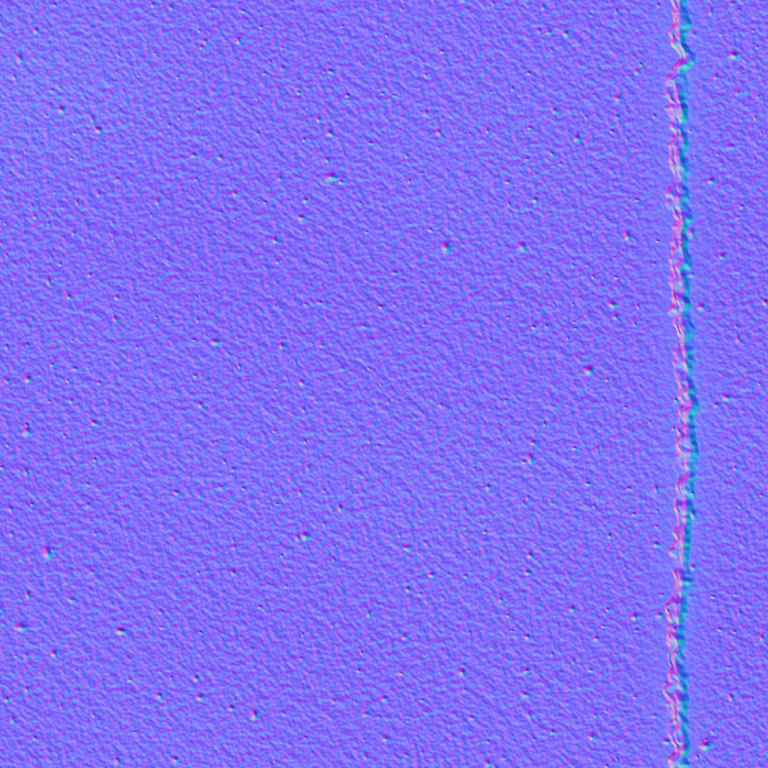
Reproduce this texture map procedurally as a WebGL 2 fragment shader.

```glsl
#version 300 es
precision highp float;
// Normal map of grainy plaster with scattered pits and a ragged vertical crack.
uniform vec2 u_resolution;
out vec4 fragColor;

vec2 hash2(vec2 p) {
    vec3 q = fract(p.xyx * vec3(0.1031, 0.1030, 0.0973));
    q += dot(q, q.yzx + 33.33);
    return fract((q.xx + q.yz) * q.zy);
}

float cornerRamp(vec2 cell, vec2 offset) {
    float angle = 6.2832 * hash2(cell + 71.0).x;
    return dot(vec2(cos(angle), sin(angle)), offset);
}

float gradientNoise(vec2 p) {
    vec2 i = floor(p), f = fract(p);
    vec2 w = f * f * f * (f * (f * 6.0 - 15.0) + 10.0);
    vec2 e = vec2(1.0, 0.0);
    return mix(mix(cornerRamp(i, f), cornerRamp(i + e, f - e), w.x),
               mix(cornerRamp(i + e.yx, f - e.yx), cornerRamp(i + 1.0, f - 1.0), w.x), w.y);
}

float bell(float x, float width) {
    return exp(-x * x / (width * width));
}

// One optional pit per grid cell, squashed at random
float pits(vec2 p, float cells, float chance, float minRadius, float maxRadius) {
    vec2 id = floor(p * cells);
    vec2 pick = hash2(id + cells * 3.0);
    vec2 shape = hash2(id + 57.0);
    vec2 center = (id + 0.22 + 0.56 * hash2(id + 19.0)) / cells;
    float radius = mix(minRadius, maxRadius, shape.x * shape.x);
    vec2 offset = (p - center) * vec2(0.8 + 0.5 * shape.y, 1.2 - 0.4 * shape.y);
    return step(pick.x, chance) * radius * mix(0.6, 1.5, pick.y) * bell(length(offset), radius);
}

float crackCenter(float y) {
    return 0.882 + 0.011 * bell(y - 0.44, 0.16) - 0.005 * bell(y - 0.15, 0.04)
         + 0.007 * bell(y - 0.47, 0.012) + 0.009 * bell(y - 0.922, 0.010);
}

float grain(vec2 p) {
    vec2 diagonal = vec2(p.x - p.y, p.x + p.y);
    vec2 turned = mat2(0.82, 0.57, -0.57, 0.82) * p;
    return 0.0013 * gradientNoise(turned * 125.0 + 60.0)
         + 0.00085 * gradientNoise(p * 205.0 + 8.0)
         + 0.0009 * gradientNoise(turned * 68.0 + 17.0)
         + 0.0006 * gradientNoise(diagonal * vec2(27.0, 52.0) + 40.0);
}

// Broken walls of varying height around a narrow, rubble-filled groove
float crack(vec2 p) {
    float x = p.x - crackCenter(p.y);
    float coarse = gradientNoise(p * vec2(9.0, 23.0) + 5.0);
    float fine = gradientNoise(p * 110.0 + 31.0);
    float left = x + 0.009 + 0.013 * coarse + 0.010 * gradientNoise(p * 55.0 + 13.0) + 0.004 * fine;
    float right = x - 0.009 + 0.007 * coarse + 0.009 * gradientNoise(p * 48.0 + 91.0) - 0.004 * fine;
    float patches = smoothstep(-0.35, 0.3, gradientNoise(vec2(3.0, p.y * 32.0)));
    float shelf = smoothstep(-0.003, 0.003, left) * mix(0.0015, 0.0065, patches);
    float slot = smoothstep(-0.003, 0.003, left - 0.009) * 0.0035;
    float rubble = 0.004 * gradientNoise(p * 75.0 + 27.0) * smoothstep(0.0, 0.006, left);
    return (shelf + slot + rubble) * (1.0 - smoothstep(-0.007, 0.006, right));
}

float height(vec2 p) {
    float smoothEdge = bell(p.x - crackCenter(p.y), 0.034);
    float h = grain(p) * (1.0 - 0.55 * smoothEdge);
    h -= pits(p, 37.0, 0.27, 0.0016, 0.0033);
    h -= pits(p + 0.37, 23.0, 0.17, 0.0018, 0.0036);
    h -= 1.1 * pits(p + 0.013, 8.0, 0.30, 0.0035, 0.0050);
    return h - crack(p);
}

void main() {
    vec2 p = gl_FragCoord.xy / u_resolution;
    vec2 e = vec2(0.0009, 0.0);
    vec2 slope = vec2(height(p + e) - height(p - e),
                      height(p + e.yx) - height(p - e.yx)) / (2.0 * e.x);

    // Broad undulation of the wall and the softened rim of the crack
    float rim = p.x - crackCenter(p.y);
    vec2 tilt = vec2(0.02, -0.15);
    tilt.y += 0.06 * gradientNoise(p * vec2(2.5, 4.0) + 3.0);
    tilt.y += 0.08 * bell(length((p - vec2(0.08, 0.87)) * vec2(0.6, 1.0)), 0.12);
    tilt += vec2(-0.05, 0.10) * bell(rim, 0.035);
    tilt.y += 0.12 * bell(rim - 0.009, 0.008);

    vec3 normal = normalize(vec3(tilt - slope, 1.0));
    fragColor = vec4(normal * 0.5 + vec3(0.5, 0.5, 0.49), 1.0);
}
```
